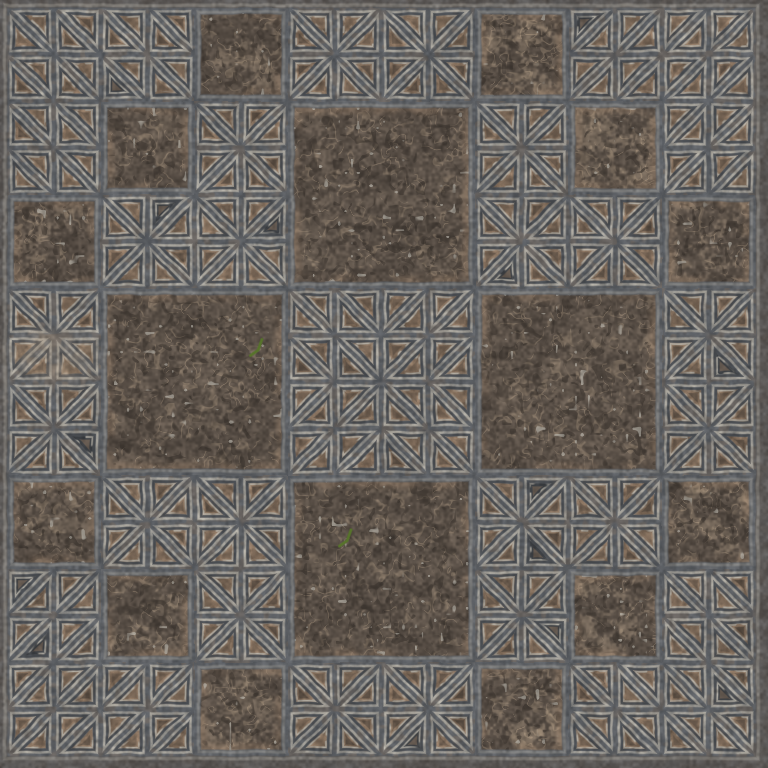
Give the GLSL for this texture, as a WebGL 2 fragment shader.

```glsl
#version 300 es
precision highp float;
// Weathered cast paving: an 8 by 8 mirrored grid of ornamental cells and
// stone panels. Each ornamental cell holds 2 by 2 squares cut by a diagonal
// into nested triangles; value noise adds grit, rust and pale wear.
uniform vec2 u_resolution;
out vec4 fragColor;

const float CELLS = 8.0;
const float PITCH = 0.1218;
const vec2 ORIGIN = vec2(0.0095, 0.0155);
const vec3 GROOVE = vec3(0.30, 0.315, 0.335);
const vec3 STEEL = vec3(0.44, 0.445, 0.455);
const vec3 RIM = vec3(0.65, 0.635, 0.60);
const vec3 RUST = vec3(0.54, 0.455, 0.38);
const vec3 SOIL = vec3(0.25, 0.22, 0.195);
const vec3 STONE = vec3(0.43, 0.385, 0.345);
const vec3 SAND = vec3(0.60, 0.53, 0.45);
const vec3 LEAF = vec3(0.34, 0.45, 0.17);

float hash(vec2 p) {
  vec3 q = fract(vec3(p.xyx) * 0.1031);
  q += dot(q, q.yzx + 33.33);
  return fract((q.x + q.y) * q.z);
}

float noise(vec2 p) {
  vec2 i = floor(p), f = fract(p);
  f = f * f * (3.0 - 2.0 * f);
  float low = mix(hash(i), hash(i + vec2(1, 0)), f.x);
  float high = mix(hash(i + vec2(0, 1)), hash(i + 1.0), f.x);
  return mix(low, high, f.y);
}

float fbm(vec2 p) {
  float sum = 0.0, gain = 0.5;
  for (int i = 0; i < 4; i++) {
    sum += gain * noise(p);
    p = mat2(1.6, 1.2, -1.2, 1.6) * p + 7.3;
    gain *= 0.5;
  }
  return sum / 0.9375;
}

float line(float d, float halfWidth, float soft) {
  return 1.0 - smoothstep(halfWidth - soft, halfWidth + soft, abs(d));
}

float segment(vec2 p, vec2 a, vec2 b) {
  vec2 ab = b - a;
  return length(p - a - ab * clamp(dot(p - a, ab) / dot(ab, ab), 0.0, 1.0));
}

float chebyshev(vec2 p) { return max(abs(p.x), abs(p.y)); }

// Two nested triangles in one square; slope is the sign of its diagonal.
vec3 ornament(vec2 p, float slope, vec2 id, vec2 uv, float soft) {
  p.x *= slope;
  float side = p.x - p.y;
  float d = min(0.45 - chebyshev(p), abs(side) * 0.7071 - 0.04);
  float chance = hash(id * 2.0 + step(0.0, side) + 19.0);
  float wear = fbm(uv * 110.0), patchy = noise(uv * 130.0 + 9.0);
  vec3 color = mix(GROOVE, STEEL, 0.65 * wear);
  color = mix(color, STONE, 0.5 * smoothstep(0.45, 0.8, patchy));
  color = mix(color, RIM, line(d - 0.03, 0.028, soft) * (0.35 + 0.8 * wear));
  color = mix(color, GROOVE * 0.88, line(d - 0.09, 0.028, soft) * 0.8);
  vec3 fill = mix(RUST * (0.65 + 0.5 * wear), GROOVE * 0.75, step(0.95, chance));
  color = mix(color, fill, smoothstep(0.12 - soft, 0.12 + soft, d));
  color = mix(color, RIM, line(d - 0.135, 0.018, soft) * 0.9 * smoothstep(0.2, 0.6, patchy));
  float core = smoothstep(0.165, 0.165 + 2.0 * soft, d);
  return mix(color, mix(SOIL, RUST, 0.75 * chance), core * 0.65);
}

// Gritty stone; edge is the inward distance from the panel outline.
vec3 panel(vec2 uv, float edge, float dust) {
  float broad = fbm(uv * 38.0);
  vec2 warp = vec2(noise(uv * 95.0), noise(uv * 95.0 + 31.0)) * 1.6;
  float ridge = 1.0 - abs(2.0 * noise(uv * 120.0 + warp) - 1.0);
  float worm = smoothstep(0.68, 0.98, ridge) * smoothstep(0.38, 0.62, noise(uv * 90.0));
  float pit = smoothstep(0.6, 0.85, noise(uv * 140.0 - warp + 70.0));
  float grit = noise(uv * 250.0);
  vec3 color = mix(SOIL, STONE, 0.32 + 0.35 * broad + 0.5 * (grit - 0.5));
  float worn = smoothstep(0.46, 0.72, broad + 0.3 * (grit - 0.5)) * dust;
  color = mix(color, SAND, 0.5 * worn + 0.42 * worm);
  color = mix(color, SOIL * 0.85, pit * 0.55);
  float border = 1.0 - smoothstep(0.0, 0.12, edge);
  color = mix(color, RUST, border * smoothstep(0.3, 0.65, broad) * 0.55);
  return mix(color, RIM, smoothstep(0.88, 0.96, noise(uv * 120.0 + 50.0)) * 0.7);
}

void main() {
  vec2 uv = gl_FragCoord.xy / u_resolution;
  float pixel = 1.0 / min(u_resolution.x, u_resolution.y);
  vec2 wobble = vec2(noise(uv * 60.0), noise(uv * 60.0 + 17.0)) - 0.5;
  vec2 grid = (uv - ORIGIN + wobble * 0.0018) / PITCH - CELLS * 0.5;
  vec2 cell = floor(grid), ring = floor(abs(grid));
  float soft = max(0.014, pixel / PITCH);

  // Mirrored layout: large panels on the axes, small ones on diagonals.
  float steps = ring.x + ring.y;
  bool smallPanel = steps == 4.0;
  float reach = max(ring.x, ring.y);
  bool largePanel = min(ring.x, ring.y) == 0.0 && reach > 0.0 && reach < 3.0;
  vec2 axis = ring.x < ring.y ? vec2(0, 2) : vec2(2, 0);
  vec2 center = largePanel ? axis * sign(grid) : cell + 0.5;

  // Center and corner diagonals run to the middle; other cells hold stars.
  vec2 square = floor(grid * 2.0);
  vec2 towards = reach == 0.0 || steps > 4.0 ? grid : grid - cell - 0.5;
  vec3 color = ornament(fract(grid * 2.0) - 0.5, sign(towards.x * towards.y), square, uv, soft * 1.5);
  if (smallPanel || largePanel) {
    float edge = (largePanel ? 0.93 : 0.43) - chebyshev(grid - center);
    float dust = largePanel ? 0.2 : 0.35 + 0.5 * hash(cell + 40.0);
    color = mix(GROOVE, STEEL, fbm(uv * 100.0) * 0.75);
    color = mix(color, RIM, line(edge + 0.025, 0.015, soft) * 0.35);
    color = mix(color, panel(uv, edge, dust), smoothstep(-soft, soft, edge));
  }

  // Outer frame with a worn lip.
  float outside = chebyshev(grid) - CELLS * 0.5;
  vec3 frame = mix(SOIL, STEEL, 0.25 + 0.5 * fbm(uv * 90.0));
  frame = mix(frame, RIM, line(outside - 0.025, 0.018, soft) * 0.4);
  color = mix(color, frame, smoothstep(-soft, soft, outside));

  // Pale stain, overall grime and two green sprigs.
  float stain = 1.0 - smoothstep(0.02, 0.08, length((uv - vec2(0.07, 0.535)) * vec2(1.0, 1.5)));
  color = mix(color, SAND * 1.1, stain * fbm(uv * 60.0) * 0.6);
  color *= 0.86 + 0.08 * fbm(uv * 12.0) + 0.24 * noise(uv * 230.0);
  for (int i = 0; i < 2; i++) {
    vec2 p = uv - (i == 0 ? vec2(0.335, 0.546) : vec2(0.451, 0.298));
    float blade = min(segment(p, vec2(-0.009, -0.009), vec2(0.001, -0.002)), segment(p, vec2(0.001, -0.002), vec2(0.006, 0.012)));
    color = mix(color, LEAF, line(blade, 0.0018, max(0.001, pixel)));
  }
  fragColor = vec4(color, 1.0);
}
```
